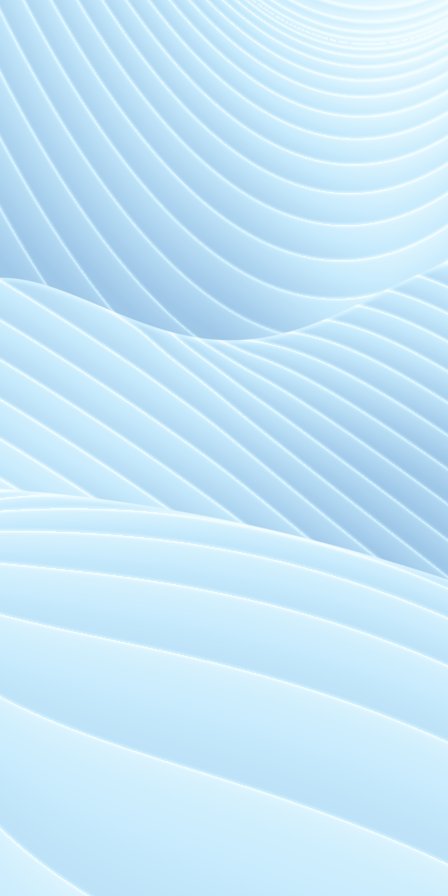
Write a Shadertoy shader that draws this background.

```glsl
// Three overlapping pale blue dunes, each covered with thin bright ridges.
// Every dune has a polynomial skyline and a phase field; whole values of the
// phase are ridge lines, and its fraction shades the strip between them.

const vec3 SHADOW = vec3(0.62, 0.78, 0.91);
const vec3 SKY = vec3(0.78, 0.92, 0.99);
const vec3 GLOW = vec3(0.94, 0.99, 1.0);

// Tone 0 is shadow, 0.5 the main blue, 1 the near-white glow
vec3 toneColor(float tone) {
    vec3 dark = mix(SHADOW, SKY, clamp(tone * 2.0, 0.0, 1.0));
    return mix(dark, GLOW, clamp(tone * 2.0 - 1.0, 0.0, 1.0));
}

// Thin line at whole phases, with a constant width on the canvas
float ridgeLine(float phase, float width, float pixel) {
    float slope = length(vec2(dFdx(phase), dFdy(phase)));
    float offset = abs(fract(phase + 0.5) - 0.5);
    float dist = offset * pixel / max(slope, 1e-4);
    float spread = max(width, 0.8 * pixel);
    float crowding = 1.0 - smoothstep(0.3, 0.7, slope);
    return exp(-dist * dist / (spread * spread)) * crowding;
}

// Light falling off below each ridge, with a soft shade above the next
float stripShade(float phase, float falloff, float pixel) {
    float f = fract(phase);
    float slope = length(vec2(dFdx(phase), dFdy(phase)));
    float shade = exp(-f * falloff) - 0.6 * smoothstep(0.3, 1.0, f);
    return shade * (1.0 - smoothstep(0.2, 0.6, slope));
}

// Skylines, measured down from the top in canvas widths
float middleSkyline(float x) {
    return 0.620 + x * (-0.016 + x * (2.146 + x * (-4.065 + x * 1.901)));
}

float frontSkyline(float x) {
    return 1.091 + x * (0.073 + x * 0.130);
}

// Bowl-shaped ridges that crowd together toward a curved fold
float backPhase(vec2 p) {
    float fold = -0.901 + p.x * (2.432 - 1.479 * p.x);
    float spacing = 0.00474 + p.x * (-0.00221 + 0.000625 * p.x);
    return sqrt(abs(p.y - fold) / spacing + 1.3);
}

// Diagonal ridges that bunch up under the valley of the skyline
float middlePhase(vec2 p, float depth) {
    float slant = 0.625 + p.x * (0.604 + 0.125 * p.x);
    float reach = mix(0.045, 0.3125, smoothstep(0.4, 1.0, p.x));
    float bunching = 2.3 * smoothstep(0.3, 0.57, p.x);
    return (p.y - slant) / 0.0885 - bunching * exp(-max(depth, 0.0) / reach);
}

// Ridges whose spacing grows geometrically toward the viewer
float frontPhase(vec2 p) {
    float start = 1.112 + p.x * (-0.109 + 0.268 * p.x);
    float scale = 0.0708 - 0.0242 * exp(-2.8 * p.x);
    return log(max(1.0 + (p.y - start) / scale, 0.05)) / log(1.6);
}

// Bright rim just below a skyline
float rimLight(float depth, float width) {
    return exp(-depth * depth / (width * width));
}

void mainImage(out vec4 fragColor, in vec2 fragCoord) {
    vec2 uv = fragCoord / iResolution.xy;
    vec2 p = vec2(uv.x, 2.0 - 2.0 * uv.y);
    float pixel = 1.0 / iResolution.x;
    float middleDepth = p.y - middleSkyline(p.x);
    float frontDepth = p.y - frontSkyline(p.x);

    // Back dune: dark lower left, glowing upper right
    float phase = backPhase(p);
    float right = smoothstep(0.4, 1.0, p.x);
    float tone = 0.40 + 0.24 * right;
    tone -= 0.38 * exp(min(middleDepth, 0.0) / 0.32) * (1.0 - smoothstep(0.45, 0.9, p.x));
    tone += 0.20 * (1.0 - smoothstep(0.0, 0.45, p.y)) * smoothstep(0.2, 0.9, p.x);
    tone += 0.20 * stripShade(phase, 4.0, pixel);
    tone += mix(0.36, 0.30, right) * ridgeLine(phase, 0.0040, pixel);
    vec3 color = toneColor(tone);

    // Middle dune: shade gathers in the lower right
    phase = middlePhase(p, middleDepth);
    tone = 0.42 - 0.34 * smoothstep(0.2, 1.0, p.x) * smoothstep(0.68, 1.10, p.y);
    tone += 0.12 * (1.0 - smoothstep(0.0, 0.35, p.x)) * smoothstep(0.8, 1.1, p.y);
    tone += 0.22 * stripShade(phase, 3.5, pixel);
    tone += 0.38 * ridgeLine(phase, 0.0040, pixel);
    tone += 0.30 * rimLight(middleDepth, 0.008);
    color = mix(color, toneColor(tone), smoothstep(-pixel, pixel, middleDepth));

    // Front dune: broad, evenly lit strips
    phase = frontPhase(p);
    tone = 0.53 + 0.10 * exp(-max(frontDepth, 0.0) / 0.20) * (1.0 - p.x);
    tone += 0.24 * stripShade(phase, 5.0, pixel);
    tone += 0.26 * ridgeLine(phase, 0.0045, pixel);
    tone += 0.28 * rimLight(frontDepth, 0.009);
    color = mix(color, toneColor(tone), smoothstep(-pixel, pixel, frontDepth));

    fragColor = vec4(color, 1.0);
}
```
